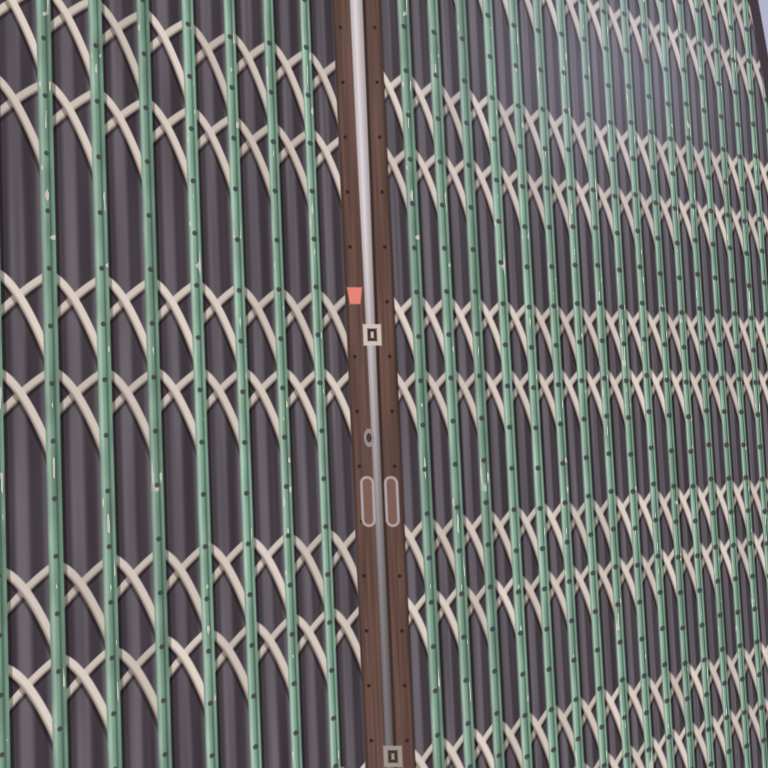
This pattern is drawn by a WebGL 1 fragment shader. Its source:

```glsl
precision highp float;

uniform vec2 u_resolution;

// Layout: x is measured along the horizontal centre line, y runs down
const vec2 LEAN = vec2(0.02, 0.05);
const vec3 LEFT_GATE = vec3(0.0677, 0.0716, 0.0385);  // first bar, spacing, foreshortening
const vec3 RIGHT_GATE = vec3(0.5482, 0.0404, 0.026);
const vec2 ROW_PERIOD = vec2(0.387, 0.18);  // at the left edge, loss across
const float ROW_ORIGIN = 0.484;
const float PAIR_GAP = 0.67;
const float ARC_DROP = 0.31;
const float BRACE_DROP = 0.155;
const float STRAP_WIDTH = 0.032;
const float RIVETS_PER_ROW = 5.0;
const vec2 POST = vec2(0.4544, 0.518);
const float RAIL_X = 0.4857;

const vec3 BACK_DARK = vec3(0.265, 0.235, 0.26);
const vec3 BACK_LIGHT = vec3(0.39, 0.365, 0.39);
const vec3 GREEN = vec3(0.46, 0.59, 0.51);
const vec3 GREEN_LIGHT = vec3(0.63, 0.72, 0.66);
const vec3 GREEN_DARK = vec3(0.29, 0.37, 0.33);
const vec3 CREAM = vec3(0.85, 0.80, 0.76);
const vec3 CREAM_DARK = vec3(0.61, 0.53, 0.49);
const vec3 BROWN = vec3(0.39, 0.295, 0.265);
const vec3 STEEL = vec3(0.80, 0.76, 0.77);
const vec3 PINK = vec3(0.90, 0.52, 0.47);
const vec3 HAZE = vec3(0.70, 0.71, 0.80);

float hash(vec2 p) {
  vec3 q = fract(p.xyx * 0.1031);
  q += dot(q, q.yzx + 33.33);
  return fract((q.x + q.y) * q.z);
}

float noise(vec2 p) {
  vec2 i = floor(p), f = fract(p);
  f = f * f * (3.0 - 2.0 * f);
  return mix(mix(hash(i), hash(i + vec2(1, 0)), f.x),
             mix(hash(i + vec2(0, 1)), hash(i + 1.0), f.x), f.y);
}

float cover(float d) {
  float soft = 0.0008 + 0.6 / u_resolution.y;
  return 1.0 - smoothstep(-soft, soft, d);
}

float box(vec2 p, vec2 size) {
  vec2 d = abs(p) - size;
  return max(d.x, d.y);
}

// Signed distance to a curve v = drop * u^power, repeated every row
float strap(float row, float u, float drop, float power, float period, float cell) {
  float offset = row - drop * pow(u, power);
  float slope = power * drop * pow(u, power - 1.0) * period / cell;
  return (offset - floor(offset + 0.5)) * period / sqrt(1.0 + slope * slope);
}

void paintStrap(inout vec3 col, float d, float halfWidth, float tone) {
  col *= 1.0 - 0.3 * cover(abs(d - halfWidth * 0.7) - halfWidth * 1.1);
  vec3 paint = mix(CREAM, CREAM_DARK, smoothstep(0.1, 1.0, d / halfWidth));
  col = mix(col, paint * tone, cover(abs(d) - halfWidth));
}

vec3 gate(vec2 q, vec3 layout, float barShare) {
  float depth = layout.y - layout.z * (q.x - layout.x);
  float n = (q.x - layout.x) / depth;  // bar index
  float cell = depth * depth / layout.y;
  float period = ROW_PERIOD.x - ROW_PERIOD.y * q.x;
  float row = (q.y - ROW_ORIGIN) / period;
  float u = fract(n), id = floor(n);

  // Corrugated backdrop
  float fold = 0.5 + 0.5 * cos(6.2832 * (n * 2.0 + 0.15));
  vec3 col = mix(BACK_DARK, BACK_LIGHT, smoothstep(0.15, 0.85, fold));
  col *= 0.88 + 0.22 * noise(vec2(n * 9.0, q.y * 6.0));

  // Two curved crossings in each row
  float halfWidth = 0.5 * STRAP_WIDTH * period;
  for (int i = 0; i < 2; i++) {
    float start = row - float(i) * PAIR_GAP;
    float vary = hash(vec2(id + 20.0, floor(start + 0.4) + float(i) * 7.0 + 9.0));
    start += 0.012 * (vary - 0.5);
    float tone = 0.92 + 0.12 * vary;
    float brace = strap(start, 1.0 - u, BRACE_DROP, 1.25, period, cell);
    float arc = strap(start, u, ARC_DROP, 1.7, period, cell);
    paintStrap(col, brace, halfWidth * 0.9, tone * 0.94);
    paintStrap(col, arc, halfWidth, tone);
  }

  // Folded green bars with chipped paint and rivets
  float barId = floor(n + 0.5);
  float x = (n - barId) * cell, barHalf = 0.5 * barShare * cell;
  float side = x / barHalf;
  col *= 1.0 - 0.35 * cover(abs(x - barHalf * 0.3) - barHalf * 1.15);
  vec3 paint = mix(GREEN, GREEN_LIGHT, exp(-pow(abs(side + 0.55) * 3.2, 2.0)));
  paint = mix(paint, GREEN_DARK, 0.75 * exp(-pow(abs(side - 0.35) * 5.0, 2.0)));
  paint *= 0.86 + 0.12 * hash(vec2(barId + 31.0, 4.0))
         + 0.16 * noise(vec2(barId * 5.0 + side + 40.0, q.y * 30.0));
  float chip = noise(vec2(barId * 17.0 + side * 1.5 + 90.0, q.y * 55.0));
  paint = mix(paint, CREAM, 0.8 * smoothstep(0.88, 0.95, chip));
  float rivetRow = row * RIVETS_PER_ROW + 0.4 * hash(vec2(barId + 8.0, 2.0));
  vec2 rivet = vec2(x, (fract(rivetRow) - 0.5) * period / RIVETS_PER_ROW);
  paint = mix(paint, BACK_DARK, 0.85 * cover(length(rivet) - 0.0032));
  return mix(col, paint, cover(abs(x) - barHalf));
}

vec3 post(vec2 q) {
  vec3 col = BROWN * (0.88 + 0.24 * noise(vec2(q.x * 350.0, q.y * 12.0)));
  float edge = min(q.x - POST.x, POST.y - q.x);
  col *= 0.72 + 0.28 * smoothstep(0.0, 0.006, edge);
  vec2 screw = vec2(edge - 0.009, (fract(q.y * 14.0) - 0.5) / 14.0);
  col = mix(col, BROWN * 0.5, cover(length(screw) - 0.0022));

  // Sliding rail, duller towards the floor
  float x = q.x - RAIL_X;
  float railHalf = mix(0.0085, 0.0055, smoothstep(0.0, 0.6, q.y));
  vec3 rail = STEEL * mix(1.05, 0.58, smoothstep(0.2, 0.95, q.y));
  rail *= 1.05 - 0.25 * min(abs(x / railHalf + 0.2), 1.0);
  col *= 1.0 - 0.4 * cover(abs(x - 0.002) - railHalf - 0.002);
  col = mix(col, rail, cover(abs(x) - railHalf));

  // Latches, finger grips, label and keyhole plate
  for (int i = 0; i < 2; i++) {
    float k = float(i);
    vec2 p = q - mix(vec2(0.4875, 0.436), vec2(0.49, 0.985), k);
    col = mix(col, CREAM * (0.95 - 0.23 * k), cover(box(p, vec2(0.012, 0.014))));
    col = mix(col, BROWN * 0.7, cover(abs(box(p, vec2(0.004, 0.006))) - 0.002));
    vec2 g = q - vec2(0.4724 + 0.031 * k, 0.653);
    float grip = length(vec2(g.x, max(abs(g.y) - 0.024, 0.0))) - 0.0075;
    col = mix(col, BROWN * 1.25, cover(grip));
    col = mix(col, STEEL * 0.85, cover(abs(grip) - 0.0017));
  }
  vec2 label = q - vec2(0.467, 0.385);
  col = mix(col, PINK, cover(box(label, vec2(0.0085 - 0.15 * label.y, 0.011))));
  float plate = length((q - vec2(0.4774, 0.57)) * vec2(1.8, 1)) - 0.012;
  col = mix(col, STEEL * 0.72, cover(plate));
  return mix(col, BROWN * 0.8, cover(plate + 0.006));
}

void main() {
  vec2 p = gl_FragCoord.xy / u_resolution;
  float down = 0.5 - p.y;
  vec2 q = vec2((p.x - LEAN.x * down) / (1.0 + LEAN.y * down), 1.0 - p.y);
  bool left = q.x < RAIL_X;
  vec3 col = gate(q, left ? LEFT_GATE : RIGHT_GATE, left ? 0.27 : 0.37);
  col = mix(col, post(q), cover(max(POST.x - q.x, q.x - POST.y)));

  // Reflected sky and the shaded end of the opening
  vec2 glow = (p - vec2(0.8, 0.92)) / vec2(0.2, 0.17);
  col = mix(col, HAZE, 0.32 * exp(-dot(glow, glow)));
  float jamb = p.x - 0.975 - 0.18 * q.y;
  col = mix(col, BACK_DARK, cover(-jamb));
  col = mix(col, HAZE, cover(0.012 - jamb));
  gl_FragColor = vec4(col, 1.0);
}
```
